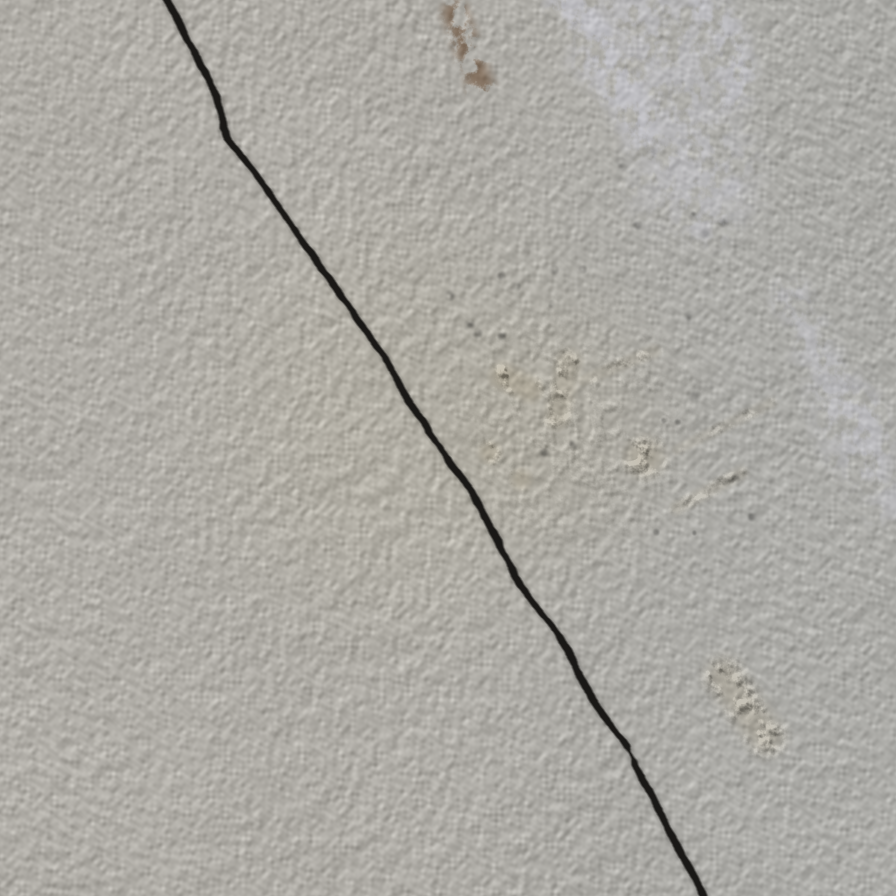
This texture is drawn by a WebGL 1 fragment shader. Its source:

```glsl
precision highp float;
// Weathered stucco wall split by a long diagonal crack, with chalky salt
// stains, crumbling crusts and a rust streak. Noise heights are lit by a
// directional difference; stains and the crack come from distance masks.

uniform vec2 u_resolution;

float hash(vec2 p) {
  vec3 q = fract(p.xyx * vec3(0.1031, 0.1030, 0.0973));
  q += dot(q, q.yzx + 33.33);
  return fract((q.x + q.y) * q.z);
}

float noise(vec2 p) {
  vec2 i = floor(p), f = fract(p);
  f = f * f * (3.0 - 2.0 * f);
  return mix(mix(hash(i), hash(i + vec2(1.0, 0.0)), f.x),
             mix(hash(i + vec2(0.0, 1.0)), hash(i + vec2(1.0)), f.x), f.y);
}

float fbm(vec2 p) {
  float sum = 0.0, amp = 0.5;
  for (int i = 0; i < 4; i++) {
    sum += amp * noise(p);
    p = mat2(0.8, 0.6, -0.6, 0.8) * p * 2.03 + 17.0;
    amp *= 0.5;
  }
  return sum / 0.9375;
}

float segment(vec2 p, vec2 a, vec2 b) {
  vec2 ab = b - a;
  return length(p - a - ab * clamp(dot(p - a, ab) / dot(ab, ab), 0.0, 1.0));
}

// Soft stroke: one on the line, fading to zero at the given radius
float stroke(vec2 p, vec2 a, vec2 b, float radius) {
  return 1.0 - smoothstep(0.15 * radius, radius, segment(p, a, b));
}

float blob(vec2 p, vec2 c, float radius) {
  return 1.0 - smoothstep(0.15 * radius, radius, length(p - c));
}

// Horizontal run of the crack gained between two heights
float leg(float y, float top, float bottom, float run) {
  return run * clamp((top - y) / (top - bottom), 0.0, 1.0);
}

float crackX(float y) {
  float x = 0.187 + leg(y, 1.0, 0.892, 0.055) + leg(y, 0.892, 0.844, 0.012);
  x += leg(y, 0.844, 0.810, 0.029) + leg(y, 0.810, 0.710, 0.069);
  x += leg(y, 0.710, 0.605, 0.075) + leg(y, 0.605, 0.551, 0.031);
  x += leg(y, 0.551, 0.479, 0.047) + leg(y, 0.479, 0.453, 0.021);
  x += leg(y, 0.453, 0.345, 0.056) + leg(y, 0.345, 0.290, 0.043);
  x += leg(y, 0.290, 0.216, 0.039) + leg(y, 0.216, 0.167, 0.035);
  x += leg(y, 0.167, 0.082, 0.043) + leg(y, 0.082, 0.0, 0.044);
  return x + 0.004 * (fbm(vec2(y * 70.0, 3.0)) - 0.5);
}

// Raised, crumbling patches and thin trowel ridges
float crusts(vec2 p) {
  float m = stroke(p, vec2(0.562, 0.580), vec2(0.592, 0.565), 0.026);
  m = max(m, 0.8 * stroke(p, vec2(0.635, 0.595), vec2(0.622, 0.535), 0.028));
  m = max(m, 0.9 * blob(p, vec2(0.547, 0.495), 0.022));
  m = max(m, 0.9 * blob(p, vec2(0.582, 0.465), 0.022));
  m = max(m, blob(p, vec2(0.719, 0.490), 0.040));
  m = max(m, 0.9 * stroke(p, vec2(0.808, 0.245), vec2(0.855, 0.178), 0.034));
  m = max(m, 0.6 * stroke(p, vec2(0.650, 0.575), vec2(0.730, 0.608), 0.014));
  m = max(m, 0.5 * stroke(p, vec2(0.755, 0.498), vec2(0.860, 0.550), 0.011));
  m = max(m, 0.6 * stroke(p, vec2(0.755, 0.433), vec2(0.827, 0.472), 0.013));
  return max(m, 0.3 * blob(p, vec2(0.640, 0.520), 0.20));
}

// Upright grain in the middle, slanting towards the left and right edges
float height(vec2 p, float slant, float crust) {
  vec2 d = vec2(p.x + p.y, p.y - p.x) * 0.7071;
  float grain = mix(noise(p * vec2(135.0, 85.0)), noise(d * vec2(140.0, 80.0)), slant);
  float fine = noise(d * 215.0 + 9.0);
  float lumps = smoothstep(0.45, 0.8, fbm(p * 75.0 + 40.0));
  return grain * 0.6 + fine * 0.45 + fbm(p * 34.0) * 0.5 + lumps * crust * 1.8;
}

// Chalky streaks falling through the upper right
float salt(vec2 p) {
  vec2 q = p + 0.035 * (vec2(fbm(p * 24.0), fbm(p * 24.0 + 50.0)) - 0.5);
  float m = stroke(q, vec2(0.635, 1.01), vec2(0.715, 0.855), 0.045);
  m = max(m, 0.9 * stroke(q, vec2(0.785, 1.01), vec2(0.820, 0.900), 0.038));
  m = max(m, 0.7 * stroke(q, vec2(0.710, 1.02), vec2(0.780, 0.800), 0.100));
  m = max(m, 0.7 * blob(q, vec2(0.775, 0.755), 0.040));
  m = max(m, 0.7 * stroke(q, vec2(0.885, 0.675), vec2(0.930, 0.565), 0.035));
  m = max(m, 0.8 * stroke(q, vec2(0.940, 0.550), vec2(0.970, 0.490), 0.060));
  m = max(m, 0.7 * blob(q, vec2(1.0, 0.440), 0.050));
  m *= smoothstep(0.28, 0.62, fbm(p * vec2(85.0, 70.0)));
  return max(m, 0.8 * blob(q, vec2(0.813, 0.788), 0.026));
}

// Small dark pits scattered right of the crack
float pits(vec2 p) {
  float m = 0.0;
  for (int i = 0; i < 26; i++) {
    float k = float(i);
    vec2 c = vec2(0.49, 0.40) + vec2(0.36, 0.44) * vec2(hash(vec2(k, 2.0)), hash(vec2(k, 7.0)));
    m = max(m, blob(p, c, 0.004 + 0.005 * hash(vec2(k, 13.0))));
  }
  return m;
}

void main() {
  vec2 p = gl_FragCoord.xy / u_resolution;

  // Broad wall tint: warm near the crack, cooler to the right
  float warm = blob(p, vec2(0.46, 0.53), 0.34);
  vec3 color = mix(vec3(0.686, 0.675, 0.650), vec3(0.670, 0.668, 0.652), smoothstep(0.35, 0.95, p.x));
  color += warm * vec3(0.005, 0.002, -0.012) + 0.025 * (fbm(p * 6.0) - 0.5);

  // Relief lit from above
  float crust = crusts(p);
  float slant = smoothstep(0.18, 0.42, abs(p.x + 0.25 * p.y - 0.56));
  vec2 light = vec2(-0.0012, 0.0020);
  float relief = height(p - light, slant, crust) - height(p + light, slant, crust);
  color += 0.20 * clamp(relief, -1.3, 0.6);
  color = mix(color, color * vec3(0.96, 0.92, 0.84), crust * 0.5);
  color *= 1.0 - 0.4 * pits(p) * noise(p * 160.0);

  // Salt bloom and rust
  color = mix(color, vec3(0.765, 0.765, 0.795) + 0.12 * relief, 0.75 * salt(p));
  float rust = stroke(p, vec2(0.508, 0.985), vec2(0.538, 0.900), 0.024);
  rust *= smoothstep(0.38, 0.62, fbm(p * 80.0 + 5.0));
  color = mix(color, vec3(0.45, 0.36, 0.28) + 0.1 * relief, 0.75 * rust);

  // Crack with ragged width, soft brown rim and a faint worn lip
  float dist = abs(p.x - crackX(p.y)) * 0.85;
  float halfWidth = 0.0032 + 0.0022 * (fbm(vec2(p.y * 75.0, 11.0)) - 0.3);
  halfWidth *= 1.0 - 0.6 * blob(p, vec2(0.704, 0.158), 0.012);
  color *= 1.0 - 0.12 * (1.0 - smoothstep(halfWidth, halfWidth + 0.005, dist));
  float blur = max(0.0016, 0.8 / u_resolution.y);
  float gap = 1.0 - smoothstep(halfWidth - blur, halfWidth + blur, dist);
  color = mix(color, vec3(0.10, 0.095, 0.085), gap);

  gl_FragColor = vec4(clamp(color, 0.0, 1.0), 1.0);
}
```
